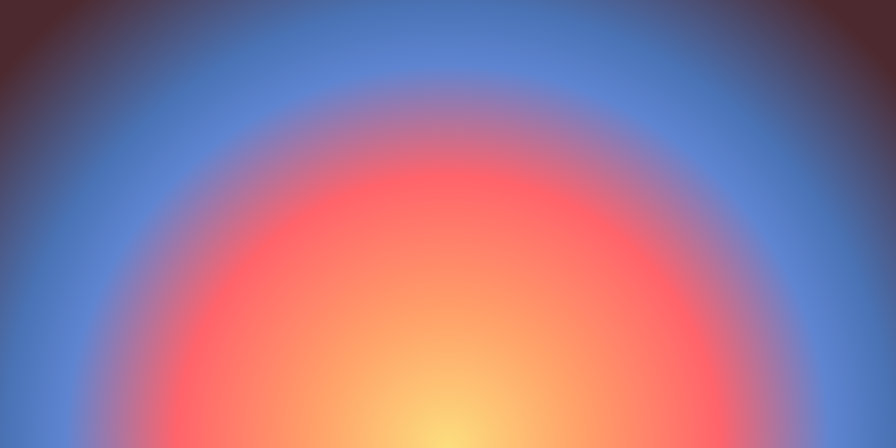
Reproduce this background procedurally as a Shadertoy shader.

```glsl
// Draws a sunrise-like radial glow rising from the bottom centre of the canvas.

// Ring colours, from the core outwards
const vec3 CORE_YELLOW = vec3(0.99, 0.87, 0.49);
const vec3 WARM_ORANGE = vec3(1.00, 0.62, 0.41);
const vec3 CORAL_RED   = vec3(1.00, 0.39, 0.42);
const vec3 SKY_BLUE    = vec3(0.37, 0.52, 0.82);
const vec3 DEEP_BLUE   = vec3(0.29, 0.45, 0.71);
const vec3 DARK_MAROON = vec3(0.30, 0.16, 0.18);

// Ring radii, as fractions of the distance from the centre to a top corner
const float ORANGE_RADIUS = 0.22;
const float RED_RADIUS    = 0.43;
const float BLUE_RADIUS   = 0.605;
const float DEEP_RADIUS   = 0.70;
const float MAROON_RADIUS = 0.92;

const vec2 GLOW_CENTRE = vec2(0.5, 0.0);

// Linear ramp from 0 to 1 between two radii
float ramp(float inner, float outer, float radius) {
    return clamp((radius - inner) / (outer - inner), 0.0, 1.0);
}

// Piecewise linear colour of the glow
vec3 glowColour(float radius) {
    vec3 colour = mix(CORE_YELLOW, WARM_ORANGE, ramp(0.0, ORANGE_RADIUS, radius));
    colour = mix(colour, CORAL_RED, ramp(ORANGE_RADIUS, RED_RADIUS, radius));
    colour = mix(colour, SKY_BLUE, ramp(RED_RADIUS, BLUE_RADIUS, radius));
    colour = mix(colour, DEEP_BLUE, ramp(BLUE_RADIUS, DEEP_RADIUS, radius));
    return mix(colour, DARK_MAROON, ramp(DEEP_RADIUS, MAROON_RADIUS, radius));
}

void mainImage(out vec4 fragColor, in vec2 fragCoord) {
    // Circular distance, scaled so that the top corners lie at 1
    vec2 centre = GLOW_CENTRE * iResolution.xy;
    float cornerDistance = length(iResolution.xy - centre);
    float radius = length(fragCoord - centre) / cornerDistance;

    fragColor = vec4(glowColour(radius), 1.0);
}
```
